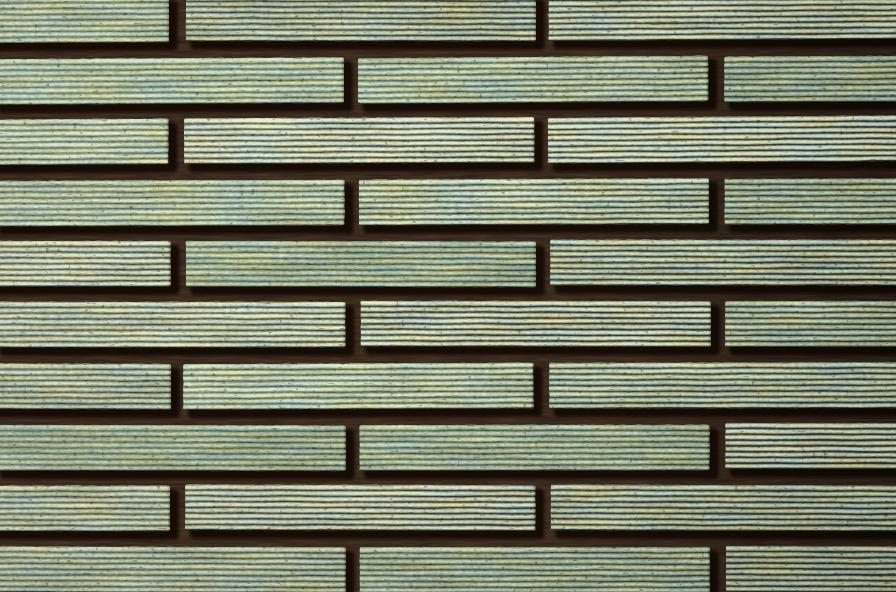
This texture is drawn by a Shadertoy shader. Its source:

```glsl
const float TAU = 6.2831853;
const vec2 CELL = vec2(5.973, 1.0);        // pitch of the tiles, in row heights
const vec2 TILE_HALF = vec2(2.865, 0.375);

float hash(vec2 p) {
    p = fract(p * vec2(0.1731, 0.3119));
    p += dot(p, p.yx + 23.4);
    return fract((p.x + p.y) * p.x * 17.3);
}

vec2 gradient(vec2 cell) {
    float angle = TAU * hash(cell);
    return vec2(cos(angle), sin(angle));
}

float gradientNoise(vec2 p) {
    vec2 i = floor(p), f = fract(p);
    vec2 u = f * f * f * (f * (f * 6.0 - 15.0) + 10.0);
    vec2 e = vec2(0.0, 1.0);
    float low = mix(dot(gradient(i), f), dot(gradient(i + e.yx), f - e.yx), u.x);
    float high = mix(dot(gradient(i + e.xy), f - e.xy), dot(gradient(i + e.yy), f - e.yy), u.x);
    return 1.4 * mix(low, high, u.y);
}

float roundedBox(vec2 p, vec2 halfSize, float radius) {
    vec2 d = abs(p) - halfSize + radius;
    return length(max(d, 0.0)) + min(max(d.x, d.y), 0.0) - radius;
}

// Dark brown board with fine horizontal grain
vec3 wood(vec2 p) {
    float grain = gradientNoise(p * vec2(1.5, 22.0)) + 0.6 * gradientNoise(p * vec2(5.0, 50.0));
    return vec3(0.235, 0.17, 0.12) * (1.0 + 0.22 * grain);
}

// Pale green glaze, from groove to ridge
vec3 glaze(float tone) {
    vec3 color = mix(vec3(0.18, 0.21, 0.165), vec3(0.56, 0.59, 0.50), smoothstep(-0.1, 0.6, tone));
    return mix(color, vec3(0.85, 0.90, 0.83), smoothstep(0.5, 1.05, tone));
}

void mainImage(out vec4 fragColor, in vec2 fragCoord) {
    vec2 uv = fragCoord / iResolution.xy;
    float pixel = 9.695 / iResolution.y;

    // Running bond, rows counted downward and tilted slightly
    vec2 p = vec2(uv.x * 14.66, (1.0 - uv.y) * 9.695 + 0.06 * uv.x * uv.y);
    vec2 grid = p + vec2(0.0, 0.086);
    float row = floor(grid.y);
    grid.x -= 2.976 + 2.867 * mod(row, 2.0);
    vec2 id = vec2(floor(grid.x / CELL.x), row);
    float seed = hash(id + 31.7);
    float seed2 = hash(id + 87.3);

    // Tile position with small placement errors and rough edges
    vec2 local = grid - id * CELL - TILE_HALF - 0.04;
    local += vec2(seed - 0.5, seed2 - 0.5) * vec2(0.05, 0.025);
    local.y += (seed - 0.5) * 0.008 * local.x;
    float rough = gradientNoise(p * 9.0);
    float d = roundedBox(local, TILE_HALF, 0.025) + 0.007 * rough;

    // Board and the shadow cast down and to the right
    float shadow = roundedBox(local - vec2(0.11, 0.10), TILE_HALF, 0.05);
    vec3 color = mix(vec3(0.085, 0.048, 0.02), wood(p), smoothstep(-0.02, 0.09, shadow));
    color *= 1.0 - 0.3 * smoothstep(0.6, 1.0, uv.x);

    // Eight ridges, lit from above
    float v = (local.y + TILE_HALF.y) / (2.0 * TILE_HALF.y);
    float a = TAU * (8.0 * v + 0.09 * gradientNoise(vec2(p.x * 1.6, row * 7.3 + v * 4.0)));
    float ridge = -cos(a + 0.45 * sin(a));
    float band = floor(8.0 * v);
    float streak = gradientNoise(vec2(p.x * 0.7 + seed * 40.0, band * 2.37 + row * 9.1 + 0.4));
    float grit = gradientNoise(p * vec2(16.0, 34.0));
    float depth = mix(0.28, 0.43, uv.x) * (0.8 + 0.4 * seed2);
    float tone = 0.60 - 0.17 * uv.x + 0.10 * (seed - 0.5) + depth * ridge;
    tone += 0.12 * streak + 0.10 * grit + 0.06 * rough;

    // Bright top lip, dark lower lip and end
    tone += 0.30 * smoothstep(0.07, 0.0, v);
    tone -= 0.40 * smoothstep(0.955, 1.0, v);
    tone -= 0.25 * smoothstep(0.05, 0.0, TILE_HALF.x - local.x);
    vec3 tile = glaze(tone);

    // Ochre and blue traces of glaze along the ridges
    float stain = gradientNoise(vec2(p.x * 0.9 - seed * 20.0, v * 7.0 + row * 5.7));
    tile += stain * vec3(0.06, 0.015, -0.06);
    tile *= mix(vec3(0.97, 1.01, 0.97), vec3(1.02, 1.0, 0.98), seed2);

    // Pinholes and chips in the glaze
    float pits = smoothstep(0.50, 0.68, gradientNoise(p * vec2(11.0, 19.0) + 61.0));
    tile *= 1.0 - 0.25 * pits;

    // Falling light toward the right and lower corners
    vec2 corner = uv - vec2(0.35, 0.6);
    tile *= 1.04 - 0.25 * dot(corner, corner);

    color = mix(color, tile, smoothstep(pixel, -pixel, 2.0 * d));
    fragColor = vec4(clamp(color, 0.0, 1.0), 1.0);
}
```
